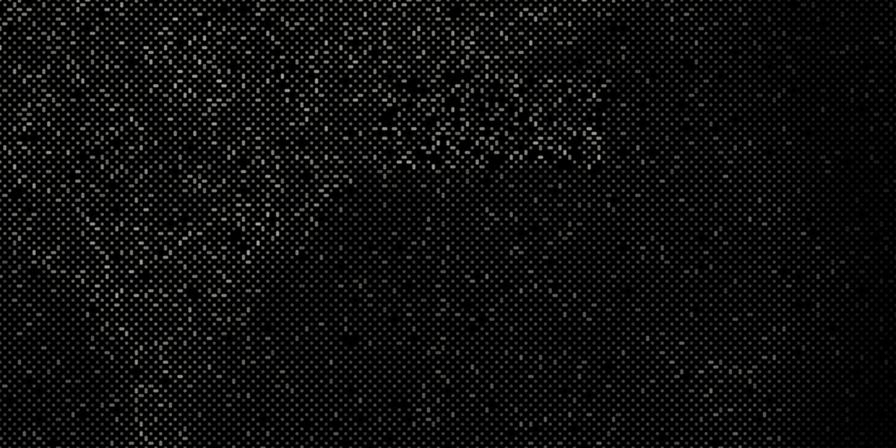
Write a Shadertoy shader that draws this pattern.

```glsl
// Staggered lattice of tiny warm-grey dots and dashes on black, unevenly lit.

const vec2 CELLS = vec2(92.0, 47.0);  // lattice cells across and down
const float DOT_RADIUS = 0.16;        // in cells
const float DOT_SOFTNESS = 0.11;      // half width of the dot edge, in cells
const float DASH_HALF = 0.11;         // extra half length of a dash, in cells
const float DASH_SHARE_DIM = 0.08;
const float DASH_SHARE_LIT = 0.20;
const float DASH_SHARE_PANEL = 0.36;
const float DASH_GAIN = 1.35;
const float GAP_SHARE = 0.02;
const float GAP_SHARE_PANEL = 0.18;
const float DIM_LEVEL = 0.25;
const float LIT_LEVEL = 0.38;
const float PANEL_LEVEL = 0.38;
const vec2 PANEL_MIN = vec2(0.425, 0.62);
const vec2 PANEL_MAX = vec2(0.675, 0.83);
const vec3 DOT_COLOR = vec3(1.0, 1.0, 0.96);

float hash(vec2 p) {
    vec3 q = fract(p.xyx * 0.1031);
    q += dot(q, q.yzx + 33.33);
    return fract((q.x + q.y) * q.z);
}

vec2 gradient(vec2 p) {
    float angle = 6.2832 * hash(p);
    return vec2(cos(angle), sin(angle));
}

float gradientNoise(vec2 p) {
    vec2 i = floor(p), f = fract(p);
    vec2 u = f * f * f * (f * (f * 6.0 - 15.0) + 10.0);
    vec2 e = vec2(1.0, 0.0);
    float low = mix(dot(gradient(i), f), dot(gradient(i + e), f - e), u.x);
    float high = mix(dot(gradient(i + e.yx), f - e.yx),
                     dot(gradient(i + e.xx), f - e.xx), u.x);
    return mix(low, high, u.y);
}

// Bright wedge that narrows toward the lower left
float wedgeMask(vec2 uv) {
    float leftEdge = 0.14 - 0.32 * smoothstep(0.15, 0.85, uv.y);
    float rightEdge = 0.21 + 0.50 * pow(uv.y, 1.8);
    return smoothstep(-0.03, 0.03, uv.x - leftEdge)
         * smoothstep(-0.04, 0.04, rightEdge - uv.x);
}

float panelMask(vec2 uv) {
    vec2 inside = step(PANEL_MIN, uv) * step(uv, PANEL_MAX);
    return inside.x * inside.y;
}

// Darkening toward the right border, deepest low down
float rightFade(vec2 uv) {
    float start = 0.82 + 0.04 * sin(5.0 * uv.y);
    float darkest = mix(0.2, 0.5, uv.y);
    return mix(1.0, darkest, smoothstep(start, start + 0.14, uv.x));
}

// Distance to a capsule lying along x
float capsule(vec2 p, float halfLength, float radius) {
    p.x -= clamp(p.x, -halfLength, halfLength);
    return length(p) - radius;
}

// Brightness of one sublattice, shifted by offset cells
float dotLayer(vec2 p, vec2 offset, float softness) {
    vec2 id = floor(p - offset);
    vec2 local = fract(p - offset) - 0.5;
    vec2 center = id + offset + 0.5;
    vec2 uv = clamp(center / CELLS, 0.0, 1.0);
    vec2 seed = center * 2.0 + 17.0;

    // Lighting is sampled at the dot centre, so each dot is uniform
    float lit = wedgeMask(uv);
    float panel = panelMask(uv);
    float level = mix(mix(DIM_LEVEL, LIT_LEVEL, lit), PANEL_LEVEL, panel);
    level *= rightFade(uv) * (1.0 + 0.25 * gradientNoise(center * 0.09));
    level *= 0.8 + 0.4 * hash(seed + 41.0);

    // Dashes, a few dimmed or missing dots
    float dashShare = mix(mix(DASH_SHARE_DIM, DASH_SHARE_LIT, lit),
                          DASH_SHARE_PANEL, panel);
    float dash = step(hash(seed + 7.0), dashShare);
    level *= mix(1.0, DASH_GAIN, dash);
    level *= step(mix(GAP_SHARE, GAP_SHARE_PANEL, panel), hash(seed + 91.0));

    bool upright = hash(seed + 133.0) < 0.5;
    float d = capsule(upright ? local.yx : local, DASH_HALF * dash, DOT_RADIUS);
    return level * (1.0 - smoothstep(-softness, softness, d));
}

void mainImage(out vec4 fragColor, in vec2 fragCoord) {
    vec2 p = fragCoord / iResolution.xy * CELLS;
    float softness = max(DOT_SOFTNESS, 0.6 * CELLS.x / iResolution.x);
    float light = 0.0;
    for (int i = 0; i < 2; i++) {
        light += dotLayer(p, vec2(0.5 * float(i)), softness);
    }
    fragColor = vec4(DOT_COLOR * min(light, 1.0), 1.0);
}
```
